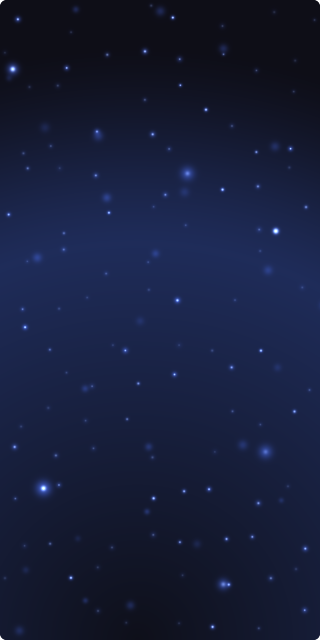
Give the GLSL for this background, as a Shadertoy shader.

```glsl
#define PEAK_RADIUS 0.62
#define FADE_RADIUS 0.92
#define CORNER_RADIUS 0.010
#define STAR_ROWS 16.0
#define STAR_DENSITY 0.85
#define HAZE_ROWS 11.0
#define HAZE_DENSITY 0.38

const vec3 NIGHT = vec3(0.055, 0.055, 0.092);
const vec3 GROUND = vec3(0.055, 0.060, 0.100);
const vec3 INDIGO = vec3(0.120, 0.172, 0.350);
const vec3 GLOW_BLUE = vec3(0.24, 0.37, 0.86);
const vec3 STAR_WHITE = vec3(0.78, 0.87, 1.0);

// Position in canvas heights; xy, core strength, glow radius
const vec4 BRIGHT_STARS[6] = vec4[6](
    vec4(0.020, 0.892, 0.85, 0.0085),
    vec4(0.068, 0.237, 1.00, 0.0110),
    vec4(0.431, 0.639, 1.00, 0.0050),
    vec4(0.293, 0.729, 0.25, 0.0100),
    vec4(0.415, 0.294, 0.18, 0.0100),
    vec4(0.349, 0.087, 0.30, 0.0085));

vec3 hash3(vec2 cell) {
    vec3 q = fract(cell.xyx * vec3(0.1031, 0.1030, 0.0973));
    q += dot(q, q.yxz + 33.33);
    return fract((q.xxy + q.yzz) * q.zyx);
}

float falloff(float dist, float radius) {
    return exp(-dist * dist / (radius * radius));
}

// Dark dome at the bottom, an indigo arch, then night above
vec3 sky(vec2 p) {
    float r = length(p - vec2(0.215, 0.0));
    vec3 dome = mix(GROUND, INDIGO, min(r / PEAK_RADIUS, 1.0));
    float fade = clamp((r - PEAK_RADIUS) / (FADE_RADIUS - PEAK_RADIUS), 0.0, 1.0);
    return mix(dome, NIGHT, mix(fade, smoothstep(0.0, 1.0, fade), 0.4));
}

// One jittered star per grid cell, with a small core and a blue halo
vec3 smallStars(vec2 p) {
    vec2 cell = floor(p * STAR_ROWS);
    vec3 rnd = hash3(cell + 17.0);
    vec3 kind = hash3(cell + 91.0);
    vec2 center = (cell + mix(vec2(0.12), vec2(0.88), rnd.xy)) / STAR_ROWS;
    float dist = length(p - center);
    float power = step(rnd.z, STAR_DENSITY) * mix(0.15, 1.0, kind.x * kind.x);
    float core = falloff(dist, mix(0.0013, 0.0019, kind.y));
    float halo = falloff(dist, mix(0.0030, 0.0048, kind.z));
    return power * (STAR_WHITE * core * 0.75 + GLOW_BLUE * halo * 0.55);
}

// Sparse, faint out-of-focus discs
vec3 hazyStars(vec2 p) {
    vec2 cell = floor(p * HAZE_ROWS);
    vec3 rnd = hash3(cell + 43.0);
    vec3 kind = hash3(cell + 67.0);
    vec2 center = (cell + mix(vec2(0.15), vec2(0.85), rnd.xy)) / HAZE_ROWS;
    float disc = falloff(length(p - center), mix(0.004, 0.0075, kind.x));
    return step(rnd.z, HAZE_DENSITY) * mix(0.12, 0.32, kind.y) * disc * GLOW_BLUE;
}

vec3 brightStars(vec2 p) {
    vec3 light = vec3(0.0);
    for (int i = 0; i < 6; i++) {
        vec4 star = BRIGHT_STARS[i];
        float dist = length(p - star.xy);
        light += STAR_WHITE * star.z * falloff(dist, 0.0034);
        light += GLOW_BLUE * mix(0.4, 0.65, star.z) * falloff(dist, star.w);
    }
    return light;
}

void mainImage(out vec4 fragColor, in vec2 fragCoord) {
    vec2 p = fragCoord / iResolution.y;
    vec2 halfSize = 0.5 * iResolution.xy / iResolution.y;
    float pixel = 1.0 / iResolution.y;

    vec3 color = sky(p);
    color += smallStars(p) + hazyStars(p) + brightStars(p);

    // Rounded panel corners over white
    vec2 q = abs(p - halfSize) - halfSize + CORNER_RADIUS;
    float edge = length(max(q, 0.0)) - CORNER_RADIUS;
    color = mix(color, vec3(1.0), smoothstep(-0.5 * pixel, 0.5 * pixel, edge));

    fragColor = vec4(clamp(color, 0.0, 1.0), 1.0);
}
```
